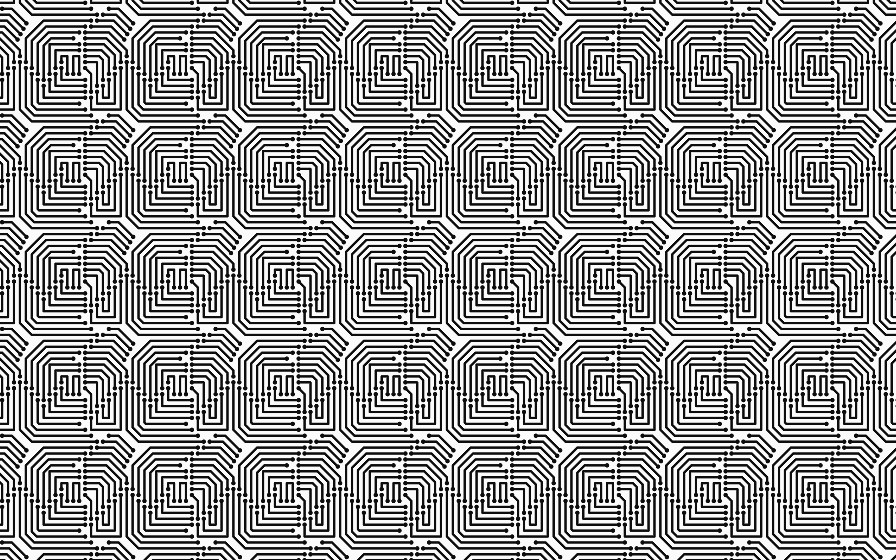
Write a WebGL 1 fragment shader that draws this pattern.

```glsl
precision highp float;
uniform vec2 u_resolution;

#define REPEATS_DOWN 5.246
#define CELLS 18.0
#define HALF_WIDTH 0.20
#define PAD_RADIUS 0.37
#define EDGE_SHARPNESS 1.5
#define MAX_TRACES 6
#define INK vec3(0.05)
#define PAPER vec3(0.985)

// Shortest offset on the repeating tile
vec2 wrapTile(vec2 v) {
  return mod(v + 0.5 * CELLS, CELLS) - 0.5 * CELLS;
}

float segmentDistance(vec2 p, vec2 a, vec2 b) {
  vec2 halfSpan = 0.5 * (b - a);
  vec2 q = wrapTile(p - 0.5 * (a + b));
  float t = dot(q, halfSpan) / max(dot(halfSpan, halfSpan), 1e-4);
  return length(q - halfSpan * clamp(t, -1.0, 1.0));
}

float padDistance(vec2 p, vec2 center) {
  return length(wrapTile(p - center)) - PAD_RADIUS;
}

// Parallel traces through a, b, c, d: xy is the first point, zw its step per trace
float bundle(vec2 p, float count, vec4 a, vec4 b, vec4 c, vec4 d) {
  float nearest = CELLS;
  for (int k = 0; k < MAX_TRACES; k++) {
    float i = float(k);
    if (i >= count) break;
    vec2 start = a.xy + i * a.zw;
    vec2 bend1 = b.xy + i * b.zw;
    vec2 bend2 = c.xy + i * c.zw;
    vec2 end = d.xy + i * d.zw;
    float line = min(segmentDistance(p, start, bend1),
                     min(segmentDistance(p, bend1, bend2),
                         segmentDistance(p, bend2, end)));
    float pads = min(padDistance(p, start), padDistance(p, end));
    nearest = min(nearest, min(line - HALF_WIDTH, pads));
  }
  return nearest;
}

// Signed distance to the traces of one tile, in cells
float circuit(vec2 p) {
  // Wide diagonal band turning down
  float d = bundle(p, 4.0, vec4(20, 8, -1, 1), vec4(12, 8, 0.41, 1),
                   vec4(9, 11, 1, 0.41), vec4(9, 15, 1, 1));
  // Corners and hooks below the band
  d = min(d, bundle(p, 2.0, vec4(18, 12, 0, 1), vec4(13, 12, 1, 1),
                    vec4(13, 17, 1, -1), vec4(13, 17, 1, -1)));
  d = min(d, bundle(p, 2.0, vec4(15, 15, 2, 2), vec4(15, 14, 2, 0),
                    vec4(16, 14, 2, 0), vec4(16, 17, 2, 0)));
  // Left bevels
  d = min(d, bundle(p, 6.0, vec4(1, 10, 0, 1), vec4(5, 10, -0.41, 1),
                    vec4(8, 13, -1, 0.41), vec4(8, 14, -1, 1)));
  d = min(d, bundle(p, 1.0, vec4(1, 16, 0, 0), vec4(2, 17, 0, 0),
                    vec4(2, 20, 0, 0), vec4(2, 20, 0, 0)));
  // Short slopes between the two diagonals
  d = min(d, bundle(p, 4.0, vec4(2, 9, 1, -1), vec4(5.4, 9, 0.41, -1),
                    vec4(7.6, 11.2, 0.5, -0.91), vec4(7.6, 11.2, 0.5, -0.91)));
  // Long horizontals rising into verticals
  d = min(d, bundle(p, 4.0, vec4(21, 7, -1, -1), vec4(10, 7, 0.41, -1),
                    vec4(8, 5, 1, -0.41), vec4(8, -3, 1, 1)));
  d = min(d, bundle(p, 4.0, vec4(12, 1, 1, -1), vec4(12, 3, 1, -1),
                    vec4(19, 3, 0, -1), vec4(19, 3, 0, -1)));
  // Nested rectangular loops
  return min(d, bundle(p, 3.0, vec4(2, 3, 1, -1), vec4(2, 5, 1, -1),
                       vec4(7, 5, -1, -1), vec4(7, -2, -1, 1)));
}

void main() {
  float cellsDown = REPEATS_DOWN * CELLS;
  vec2 uv = gl_FragCoord.xy / u_resolution.y;
  vec2 cell = (uv - vec2(0.5333, 0.6667)) * vec2(1.0, -1.0) * cellsDown + vec2(1.0, 0.0);
  float pixelsPerCell = u_resolution.y / cellsDown;
  float ink = clamp(0.5 - circuit(cell) * pixelsPerCell * EDGE_SHARPNESS, 0.0, 1.0);
  gl_FragColor = vec4(mix(PAPER, INK, ink), 1.0);
}
```
